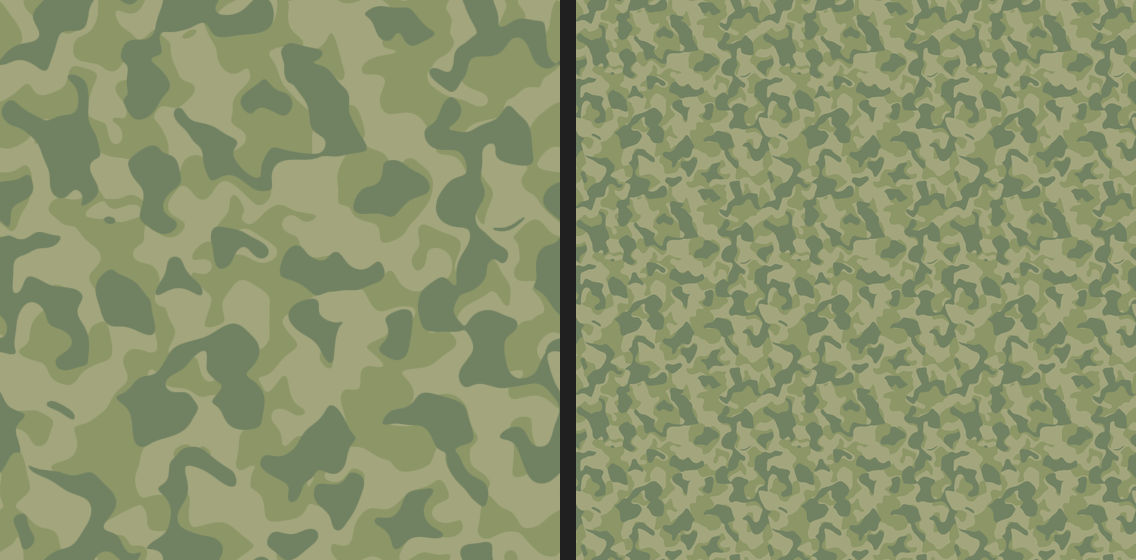
Left: one tile. Right: repeated 3 by 3.
A WebGL 2 fragment shader for this pattern:

```glsl
#version 300 es
precision highp float;
// Seamless three-tone woodland camouflage: smooth warped blotches in muted greens.

uniform vec2 u_resolution;
out vec4 fragColor;

const vec3 SAND_GREEN = vec3(0.64, 0.65, 0.49);
const vec3 MOSS_GREEN = vec3(0.55, 0.59, 0.40);
const vec3 DARK_GREEN = vec3(0.445, 0.51, 0.385);

// Lowest and highest number of waves across the canvas, per field
const vec2 DARK_BAND = vec2(3.5, 11.0);
const vec2 MOSS_BAND = vec2(3.5, 12.0);
const vec2 WARP_BAND = vec2(7.0, 13.0);

// Cut levels in standard deviations: they set the share of each colour
const float DARK_LEVEL = 0.47;
const float MOSS_LEVEL = 0.12;

const float WARP_AMOUNT = 0.011; // bends outlines into hooks and points
const float EDGE_SOFTNESS = 0.75;
const int WAVE_COUNT = 30;
const float PI = 3.14159265;

float hash(vec2 p) {
    return fract(sin(dot(p, vec2(12.9898, 78.233))) * 43758.5453);
}

// Random field with zero mean and unit deviation; whole wave numbers make it wrap
float waveField(vec2 p, vec2 band, float seed) {
    float sum = 0.0;
    for (int i = 0; i < WAVE_COUNT; i++) {
        float n = float(i);
        float angle = PI * (n + hash(vec2(n, seed))) / float(WAVE_COUNT);
        float radius = mix(band.x, band.y, fract(n * 0.618 + seed * 0.37));
        float phase = 2.0 * PI * hash(vec2(n + 0.5, seed + 7.3));
        vec2 waves = round(radius * vec2(cos(angle), sin(angle)));
        sum += cos(2.0 * PI * dot(waves, p) + phase);
    }
    return sum * sqrt(2.0 / float(WAVE_COUNT));
}

// Antialiased coverage of the region where the field exceeds the level
float blotch(float field, float level) {
    float edge = EDGE_SOFTNESS * fwidth(field) + 1e-5;
    return smoothstep(level - edge, level + edge, field);
}

void main() {
    vec2 uv = gl_FragCoord.xy / u_resolution;

    // Periodic distortion of the plane
    vec2 warp = vec2(waveField(uv, WARP_BAND, 1.0), waveField(uv, WARP_BAND, 2.0));
    vec2 p = uv + WARP_AMOUNT * warp;

    // Moss patches over sand, dark patches on top
    float moss = blotch(waveField(p, MOSS_BAND, 3.0), MOSS_LEVEL);
    float dark = blotch(waveField(p, DARK_BAND, 4.0), DARK_LEVEL);
    vec3 color = mix(SAND_GREEN, MOSS_GREEN, moss);
    color = mix(color, DARK_GREEN, dark);

    fragColor = vec4(color, 1.0);
}
```
